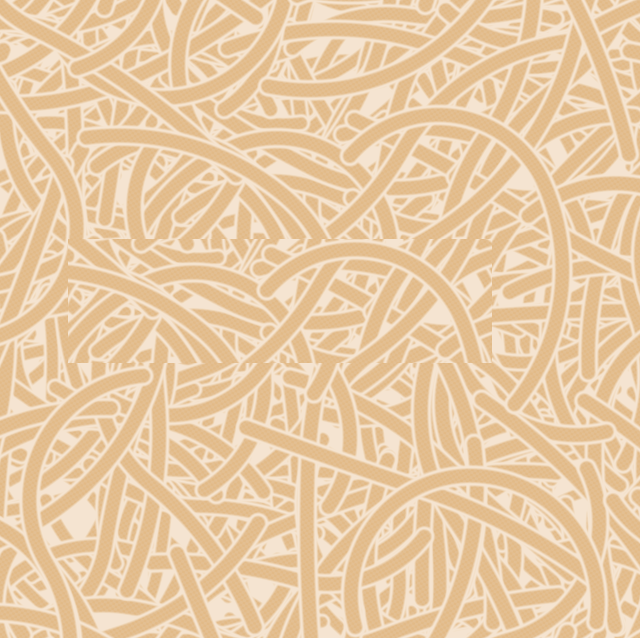
Write a Shadertoy shader that draws this pattern.

```glsl
// Tangled tan strands with cream outlines, layered over one another.

const vec3 TAN_DEEP = vec3(0.887, 0.730, 0.530);
const vec3 TAN_PALE = vec3(0.892, 0.749, 0.572);
const vec3 CREAM = vec3(0.962, 0.896, 0.818);

const int LAYERS = 34;
const float SOFTNESS = 0.0025;
const float JITTER = 0.4;  // scatter of strand centres, in cells

vec3 hash3(vec3 p) {
    p = fract(p * vec3(0.1031, 0.1030, 0.0973));
    p += dot(p, p.yxz + 33.33);
    return fract((p.xxy + p.yxx) * p.zyx);
}

mat2 rotation(float angle) {
    float c = cos(angle), s = sin(angle);
    return mat2(c, s, -s, c);
}

// Distance to an arc that leaves the origin along +x.
float arcDistance(vec2 p, float curvature, float len) {
    p.y *= curvature < 0.0 ? -1.0 : 1.0;
    float radius = 1.0 / max(abs(curvature), 0.05);
    float angle = clamp(atan(p.x, radius - p.y), 0.0, len / radius);
    return length(p - radius * vec2(sin(angle), 1.0 - cos(angle)));
}

// Two arcs joined smoothly at the origin, bending as a C or an S.
float strandDistance(vec2 p, vec2 bend, float reach) {
    return min(arcDistance(p, bend.x, reach),
               arcDistance(vec2(-p.x, p.y), bend.y, reach));
}

// Coverage of a shape grown by the given width.
float coverage(float dist, float width, float blur) {
    return 1.0 - smoothstep(width - blur, width + blur, dist);
}

// Faint diagonal grain from layered sines.
vec3 strandColor(vec2 uv) {
    float grain = sin(dot(uv, vec2(860.0, 640.0)))
                + sin(dot(uv, vec2(-530.0, 910.0)));
    return mix(TAN_DEEP, TAN_PALE, smoothstep(-1.5, 1.2, grain));
}

// A rectangular band whose strands are displaced from the rest.
vec2 shiftBand(vec2 uv, vec2 lower, vec2 upper, vec2 offset) {
    vec2 inside = step(lower, uv) * step(uv, upper);
    return uv + offset * inside.x * inside.y;
}

// Add one grid of strands beneath the premultiplied colour.
// Deep layers hold short, thin, dense strands.
vec4 addLayer(vec4 above, vec3 fill, vec2 uv, float layer, float blur) {
    float depth = layer / float(LAYERS - 1);
    float spacing = mix(0.60, 0.16, depth);
    float halfWidth = mix(0.0108, 0.0080, smoothstep(0.2, 1.0, depth));
    float outer = halfWidth + mix(0.0052, 0.0046, depth);
    vec2 grid = rotation(layer * 2.4) * uv / spacing + 20.0
              + 9.0 * hash3(vec3(layer, 7.0, 3.0)).xy;
    vec2 home = floor(grid - 0.5);

    // Only the four nearest cells can reach this point
    for (int i = 0; i < 4; i++) {
        vec2 cell = home + vec2(i % 2, i / 2);
        vec3 place = hash3(vec3(cell, layer + 1.0));
        vec3 shape = hash3(vec3(cell, layer + 61.0));
        vec2 centre = cell + 0.5 + JITTER * (place.xy - 0.5);
        vec2 p = (grid - centre) * spacing;
        float reach = spacing * mix(0.52, 0.80, shape.x) - 0.018;
        if (length(p) > reach + outer + blur) continue;

        vec2 bend = (shape.yz * 2.0 - 1.0) * min(6.0, 2.4 / reach);
        p = rotation(place.z * 6.2832) * p;
        float dist = strandDistance(p, bend, reach);
        vec3 color = mix(CREAM, fill, coverage(dist, halfWidth, blur));
        float alpha = coverage(dist, outer, blur) * (1.0 - above.a);
        above += vec4(color, 1.0) * alpha;
    }
    return above;
}

void mainImage(out vec4 fragColor, in vec2 fragCoord) {
    vec2 uv = fragCoord / iResolution.x;
    float blur = max(SOFTNESS, 0.75 / iResolution.x);
    vec3 fill = strandColor(uv);
    vec2 p = shiftBand(uv, vec2(0.106, 0.430), vec2(0.769, 0.623),
                       vec2(0.13, 0.21));

    // Front to back, until nothing below can show
    vec4 sum = vec4(0.0);
    for (int i = 0; i < LAYERS; i++) {
        sum = addLayer(sum, fill, p, float(i), blur);
        if (sum.a > 0.99) break;
    }
    fragColor = vec4(sum.rgb + CREAM * (1.0 - sum.a), 1.0);
}
```
